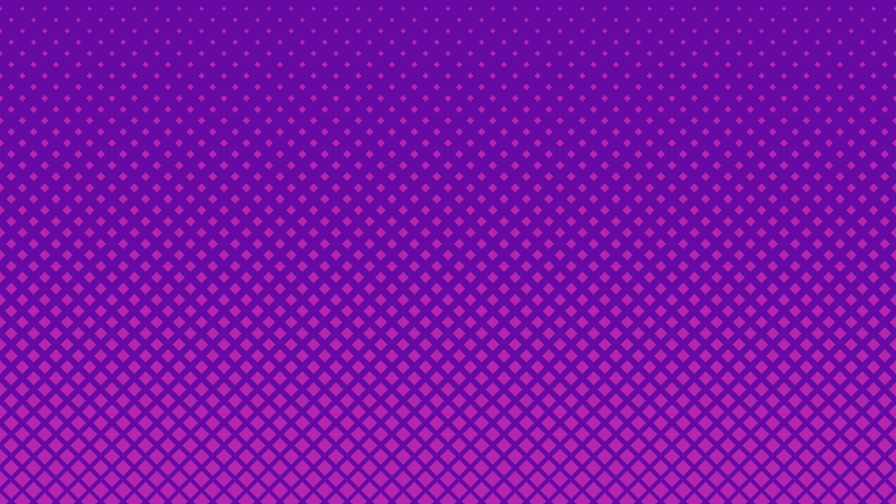
A Shadertoy shader for this pattern:

```glsl
// Halftone of magenta diamonds on violet, growing from top to bottom.
#define ROWS 45.0          // diamond rows per canvas height
#define ROW_SHIFT 0.229    // height of the lowest row, in row steps
#define SIZE_BOTTOM 0.77   // half diagonal at the bottom, in row steps
#define SIZE_TOP 0.195     // half diagonal at the top, in row steps
#define VIOLET vec3(0.40, 0.04, 0.64)
#define MAGENTA vec3(0.70, 0.15, 0.69)

// Signed distance to the nearest diamond of the staggered lattice.
float diamondLattice(vec2 p) {
    // Turned by 45 degrees, the staggered rows become a plain square grid.
    vec2 diagonal = 0.5 * vec2(p.x + p.y, p.x - p.y);
    vec2 cell = floor(diagonal + 0.5);
    vec2 local = abs(diagonal - cell);

    // One size per row, taken at the height of the diamond centre.
    float height = (cell.x - cell.y + ROW_SHIFT) / ROWS;
    float halfDiagonal = mix(SIZE_BOTTOM, SIZE_TOP, clamp(height, 0.0, 1.0));
    return (2.0 * max(local.x, local.y) - halfDiagonal) * inversesqrt(2.0);
}

void mainImage(out vec4 fragColor, in vec2 fragCoord) {
    float pixel = ROWS / iResolution.y;
    vec2 p = fragCoord * pixel - vec2(0.0, ROW_SHIFT);

    // Edge smoothing over one pixel.
    float coverage = clamp(0.5 - diamondLattice(p) / pixel, 0.0, 1.0);
    fragColor = vec4(mix(VIOLET, MAGENTA, coverage), 1.0);
}
```
